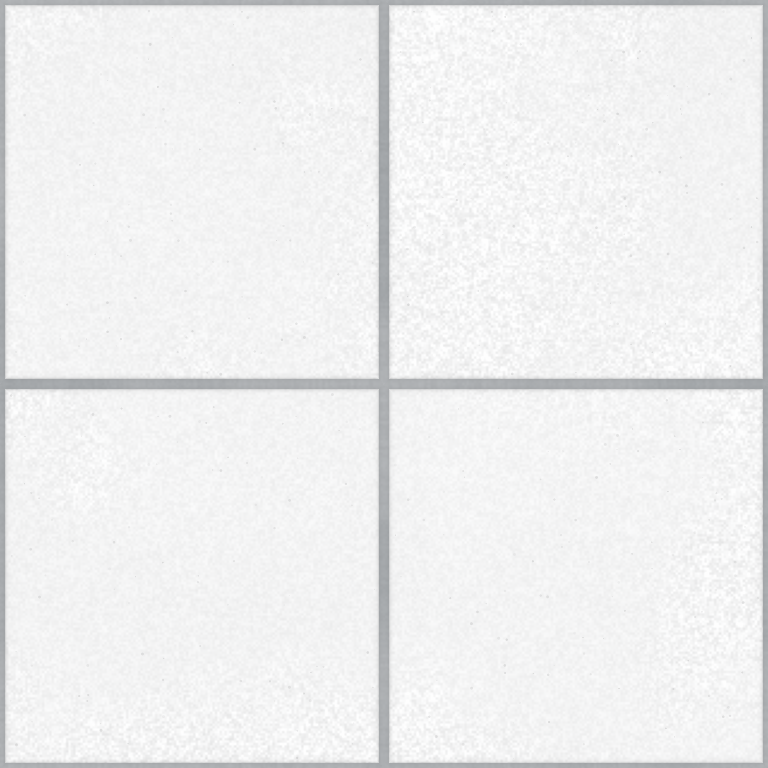
Reproduce this pattern procedurally as a WebGL 2 fragment shader.

```glsl
#version 300 es
precision highp float;

#define TILES 2.0
#define GROUT_HALF 0.0066
#define EDGE_SHADE 0.0022
#define GRAIN_CELLS 320.0
#define GRAIN_AMOUNT 0.10
#define MOTTLE_AMOUNT 0.022
#define PIT_CELLS 110.0
#define PIT_DENSITY 0.035
#define TILE_COLOR vec3(0.957, 0.958, 0.959)
#define GROUT_LIGHT vec3(0.690, 0.700, 0.710)
#define GROUT_DARK vec3(0.635, 0.650, 0.662)

uniform vec2 u_resolution;
out vec4 fragColor;

// Integer hash of a lattice point and a seed, from 0 to 1
float hash(vec2 cell, float seed) {
  uvec3 v = uvec3(ivec3(vec3(cell, seed)));
  uint h = v.x * 1597334677u ^ v.y * 3812015801u ^ v.z * 2798796415u;
  h = (h ^ (h >> 16)) * 2146121005u;
  h = (h ^ (h >> 15)) * 2221713035u;
  return float((h ^ (h >> 16)) >> 8) / 16777216.0;
}

// Value noise that wraps after a whole number of cells
float noise(vec2 uv, vec2 cells, float seed) {
  vec2 p = uv * cells;
  vec2 i = floor(p);
  vec2 f = fract(p);
  f = f * f * (3.0 - 2.0 * f);
  vec2 a = mod(i, cells);
  vec2 b = mod(i + 1.0, cells);
  return mix(mix(hash(a, seed), hash(vec2(b.x, a.y), seed), f.x),
             mix(hash(vec2(a.x, b.y), seed), hash(b, seed), f.x), f.y);
}

float fbm(vec2 uv, float cells, float seed) {
  float sum = 0.0;
  float weight = 0.5;
  for (int octave = 0; octave < 5; octave++) {
    sum += weight * noise(uv, vec2(cells), seed + float(octave));
    cells *= 2.0;
    weight *= 0.55;
  }
  return sum / 1.055;
}

// Sparse round pits, one candidate per cell
float pits(vec2 uv, float seed) {
  vec2 p = uv * PIT_CELLS;
  vec2 cell = mod(floor(p), PIT_CELLS);
  vec2 center = 0.3 + 0.4 * vec2(hash(cell, seed), hash(cell, seed + 1.0));
  float radius = mix(0.12, 0.3, hash(cell, seed + 2.0));
  float present = step(hash(cell, seed + 3.0), PIT_DENSITY);
  float depth = mix(0.3, 1.0, hash(cell, seed + 4.0));
  float d = length(fract(p) - center);
  return present * depth * (1.0 - smoothstep(radius * 0.4, radius, d));
}

vec3 tileSurface(vec2 uv, float seed) {
  // Cloudy wear controls both tone and roughness
  float cloud = fbm(uv, 5.0, seed);
  float wear = smoothstep(0.38, 0.70, fbm(uv, 4.0, seed + 10.0));
  float fine = noise(uv, vec2(GRAIN_CELLS), seed + 20.0) - 0.5;
  float medium = noise(uv, vec2(GRAIN_CELLS * 0.5), seed + 21.0) - 0.5;
  float grain = (fine * 0.65 + medium * 0.35) * mix(0.55, 1.25, wear);
  float tone = GRAIN_AMOUNT * grain + MOTTLE_AMOUNT * (cloud - 0.5);
  tone += 0.008 * (wear - 0.5);
  tone -= 0.09 * pits(uv, seed + 30.0);
  return min(TILE_COLOR + tone, vec3(0.995));
}

vec3 groutSurface(vec2 uv, bool horizontal) {
  // Faint brush marks cross each joint
  vec2 streakCells = horizontal ? vec2(240.0, 40.0) : vec2(40.0, 240.0);
  float streak = noise(uv, streakCells, 101.0) - 0.5;
  float speck = noise(uv, vec2(GRAIN_CELLS), 102.0) - 0.5;
  float blend = smoothstep(0.25, 0.75, fbm(uv, 4.0, 110.0));
  return mix(GROUT_DARK, GROUT_LIGHT, blend) + 0.022 * streak + 0.018 * speck;
}

void main() {
  vec2 uv = gl_FragCoord.xy / u_resolution;
  float pixel = 1.0 / min(u_resolution.x, u_resolution.y);

  // Distance inward from the tile border, in canvas units
  vec2 tile = mod(floor(uv * TILES), TILES);
  vec2 local = fract(uv * TILES);
  vec2 joint = min(local, 1.0 - local) / TILES;
  float inset = min(joint.x, joint.y) - GROUT_HALF;

  // Each tile has its own surface
  float seed = 200.0 + 50.0 * (tile.x + TILES * tile.y);
  vec3 surface = tileSurface(uv, seed);

  // Soft edge rounding and a thin shadow in the joint
  surface *= 1.0 - 0.13 * exp(-max(inset, 0.0) / EDGE_SHADE);
  vec3 grout = groutSurface(uv, joint.y < joint.x);
  grout *= 1.0 - 0.06 * exp(min(inset, 0.0) / EDGE_SHADE);

  float mask = smoothstep(-0.75 * pixel, 0.75 * pixel, inset);
  fragColor = vec4(mix(grout, surface, mask), 1.0);
}
```
